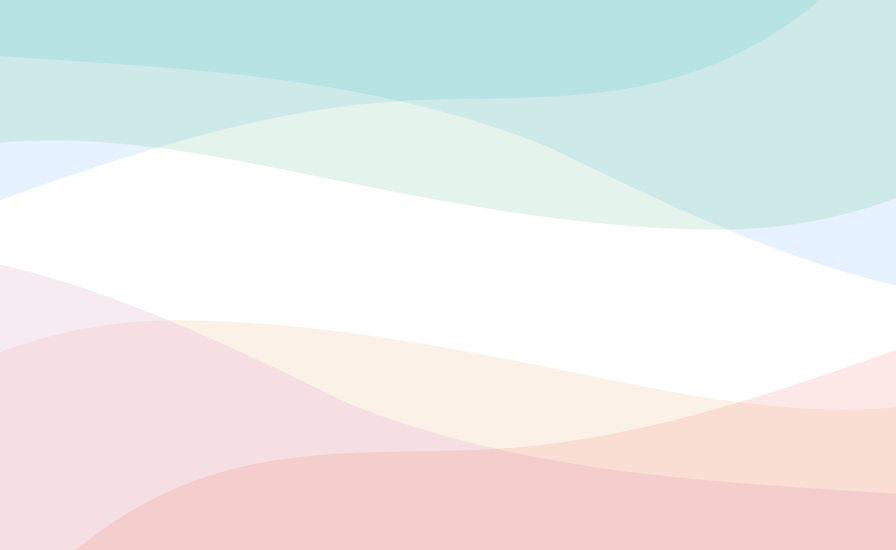
Write a Shadertoy shader that draws this background.

```glsl
struct Palette {
    vec3 arc;        // arc alone
    vec3 slope;      // slope alone
    vec3 swell;      // swell alone
    vec3 arcSwell;   // overlap of arc and swell
    vec3 slopeSwell; // overlap of slope and swell
    vec3 all;        // overlap of all three
};

const vec3 WHITE = vec3(1.0);

// Cubic between two knots, each holding x, depth and gradient.
float hermite(float x, vec3 a, vec3 b) {
    float span = b.x - a.x;
    float t = (x - a.x) / span;
    float s = 1.0 - t;
    return s * s * ((1.0 + 2.0 * t) * a.y + t * span * a.z)
         + t * t * ((1.0 + 2.0 * s) * b.y - s * span * b.z);
}

// Wave edges, as depth below the nearest horizontal border.
float arcEdge(float x) {
    vec3 knee = vec3(0.445, 0.184, -0.098);
    return x < knee.x ? hermite(x, vec3(0.0, 0.364, -0.586), knee)
                      : hermite(x, knee, vec3(0.915, 0.0, -1.36));
}

float slopeEdge(float x) {
    vec2 knee = vec2(0.609, 0.265);
    return x < knee.x ? hermite(x, vec3(0.0, 0.102, 0.114), vec3(knee, 0.64))
                      : hermite(x, vec3(knee, 0.79), vec3(1.0, 0.519, 0.37));
}

float swellEdge(float x) {
    vec3 fall = vec3(0.391, 0.333, 0.325);
    vec3 trough = vec3(0.805, 0.4175, 0.0);
    if (x < fall.x) return hermite(x, vec3(0.0, 0.2595, -0.146), fall);
    if (x < trough.x) return hermite(x, fall, trough);
    return hermite(x, trough, vec3(1.0, 0.36, -0.602));
}

// Smooth coverage of the area between the border and an edge.
float coverage(float edge, float depth, float pixel) {
    return smoothstep(-0.75 * pixel, 0.75 * pixel, edge - depth);
}

// Three overlapping translucent waves; p.y is the depth.
vec3 waves(vec2 p, float pixel, Palette c) {
    float arc = coverage(arcEdge(p.x), p.y, pixel);
    float slope = coverage(slopeEdge(p.x), p.y, pixel);
    float swell = coverage(swellEdge(p.x), p.y, pixel);

    vec3 outside = mix(mix(WHITE, c.arc, arc), c.slope, slope);
    vec3 inside = mix(mix(c.swell, c.arcSwell, arc),
                      mix(c.slopeSwell, c.all, arc), slope);
    return mix(outside, inside, swell);
}

void mainImage(out vec4 fragColor, in vec2 fragCoord) {
    vec2 uv = fragCoord / iResolution.xy;
    float pixel = 1.0 / iResolution.y;

    Palette cool = Palette(
        vec3(0.900, 0.950, 1.000), vec3(0.900, 0.950, 1.000),
        vec3(0.894, 0.953, 0.922), vec3(0.808, 0.918, 0.910),
        vec3(0.808, 0.918, 0.910), vec3(0.722, 0.890, 0.890));
    Palette warm = Palette(
        vec3(0.992, 0.910, 0.910), vec3(0.969, 0.922, 0.949),
        vec3(0.988, 0.945, 0.902), vec3(0.980, 0.867, 0.827),
        vec3(0.961, 0.875, 0.890), vec3(0.953, 0.808, 0.802));

    // The lower waves are the upper ones turned by half a circle.
    vec3 color = waves(vec2(uv.x, 1.0 - uv.y), pixel, cool)
               * waves(vec2(1.0 - uv.x, uv.y), pixel, warm);
    fragColor = vec4(color, 1.0);
}
```
